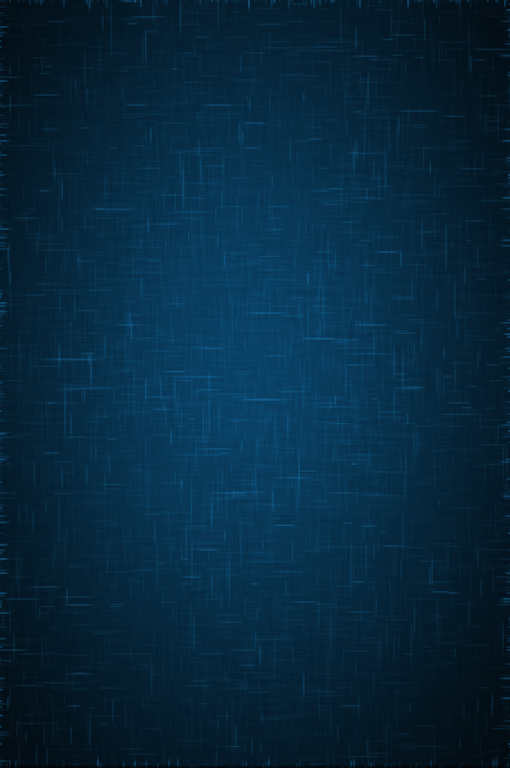
This background is drawn by a Shadertoy shader. Its source:

```glsl
// Dark blue woven backdrop: an elliptical glow fades to near-black corners,
// crossed by fine horizontal and vertical threads made from hashed cells,
// with short bright frayed ends along all four borders.

vec2 hash2(vec2 p) {
    vec3 q = fract(p.xyx * vec3(0.1031, 0.1030, 0.0973));
    q += dot(q, q.yzx + 33.33);
    return fract((q.xx + q.yz) * q.zy);
}

// Tapered dashes along x. Returns coverage in x and a random strength in y.
vec2 threads(vec2 p, float rows, float cellLength, float seed) {
    float row = floor(p.y * rows);
    float along = p.x / cellLength + 19.0 * hash2(vec2(row, seed)).x;
    vec2 rnd = hash2(vec2(floor(along) + seed * 7.0, row + seed * 13.0));
    float halfLength = mix(0.12, 0.48, rnd.x);
    float taper = 1.0 - smoothstep(halfLength * 0.3, halfLength, abs(fract(along) - 0.5));
    float profile = 1.0 - smoothstep(0.1, 0.55, abs(fract(p.y * rows) - 0.5));
    return vec2(taper * profile, rnd.y);
}

// Faint cloth texture in x, sparse bright strands in y.
vec2 weave(vec2 p, float seed) {
    vec2 total = vec2(0.0);
    for (int i = 0; i < 3; i++) {
        float k = float(i);
        vec2 t = threads(p, 340.0 - 37.0 * k, 0.045 + 0.03 * k, seed + k);
        total.x += t.x * (t.y - 0.42);
        total.y += t.x * (0.45 * pow(t.y, 14.0) + 0.75 * pow(t.y, 90.0));
    }
    return total;
}

// Short ticks of random length growing inward from a border.
float fray(float depth, float along, float seed) {
    vec2 rnd = hash2(vec2(floor(along * 270.0), seed));
    float reach = 0.003 + 0.015 * rnd.x * rnd.x;
    float profile = 1.0 - smoothstep(0.15, 0.55, abs(fract(along * 270.0) - 0.5));
    return profile * pow(rnd.y, 3.0) * (1.0 - smoothstep(reach * 0.3, reach, depth));
}

void mainImage(out vec4 fragColor, in vec2 fragCoord) {
    vec2 uv = fragCoord / iResolution.xy;
    vec2 p = fragCoord / iResolution.y;
    float width = iResolution.x / iResolution.y;

    // Elliptical glow, slightly left of and above the centre
    vec2 q = (uv - vec2(0.485, 0.525)) * 2.0;
    float glow = exp(-0.9 * dot(q, q));
    vec3 color = vec3(0.032, 0.253, 0.392) * glow;
    color += vec3(0.004, 0.002, 0.004);

    // Crossed threads, with drifting density across the cloth
    vec2 across = weave(p, 3.0);
    vec2 down = weave(p.yx, 41.0);
    float drift = 0.8 + 0.2 * sin(p.x * 17.0 + 2.0 * sin(p.y * 11.0)) * sin(p.y * 14.0);
    color *= 1.0 + 0.17 * drift * (across.x + down.x);
    float strands = across.y + 0.85 * down.y;
    color += vec3(0.07, 0.23, 0.32) * strands * drift * 0.42;

    // Frayed borders
    float ends = fray(p.x, p.y, 5.0) + fray(width - p.x, p.y, 9.0)
               + fray(p.y, p.x, 15.0) + fray(1.0 - p.y, p.x, 23.0);
    color += vec3(0.08, 0.31, 0.46) * ends * 0.6;

    // Thin dark hem at the bottom
    color *= mix(0.35, 1.0, smoothstep(0.001, 0.005, p.y));
    fragColor = vec4(max(color, 0.0), 1.0);
}
```
